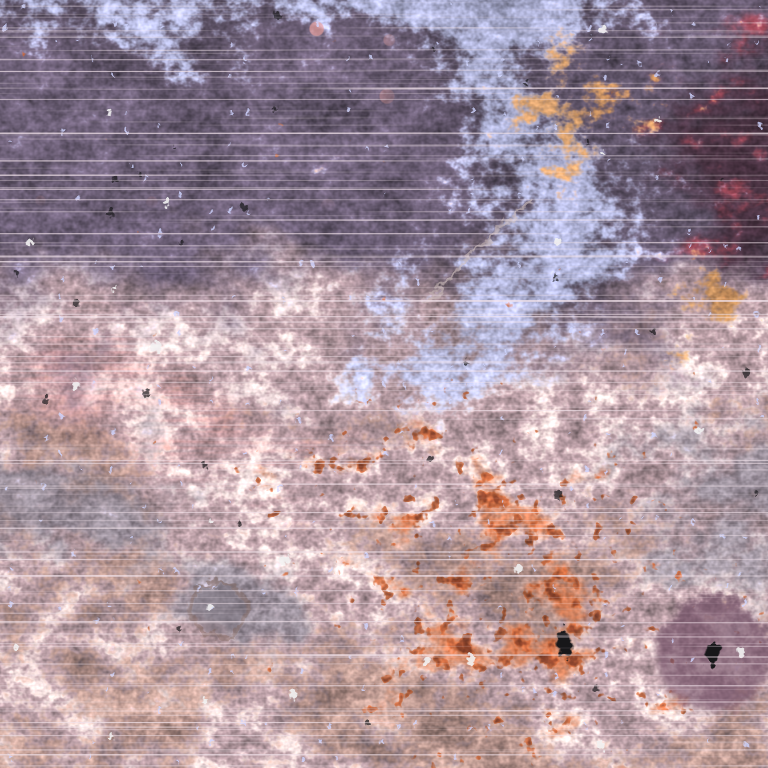
A WebGL 2 fragment shader for this texture:

```glsl
#version 300 es
precision highp float;
// Weathered metal plate: slate and pale blue patina above, rosy and rusted below.
// Soft zones broken up by gradient noise set the colour; speckle, stains,
// scattered flecks and long horizontal scratches lie on top.
uniform vec2 u_resolution;
out vec4 fragColor;

const vec3 SLATE = vec3(0.42, 0.37, 0.46);
const vec3 BLUE = vec3(0.68, 0.70, 0.84);
const vec3 ROSE = vec3(0.80, 0.68, 0.71);
const vec3 CREAM = vec3(0.89, 0.82, 0.81);
const vec3 TAUPE = vec3(0.70, 0.56, 0.52);
const vec3 GREY = vec3(0.53, 0.50, 0.55);
const vec3 PLUM = vec3(0.29, 0.20, 0.26);
const vec3 CRIMSON = vec3(0.55, 0.25, 0.30);
const vec3 SALMON = vec3(0.90, 0.62, 0.61);
const vec3 RUST = vec3(0.70, 0.37, 0.22);
const vec3 DARK_RUST = vec3(0.46, 0.21, 0.13);
const vec3 OCHRE = vec3(0.74, 0.52, 0.30);
const vec3 SOOT = vec3(0.09, 0.09, 0.10);
const vec3 SCRATCH = vec3(0.95, 0.89, 0.92);
const float SCRATCH_WIDTH = 0.0007;
const float WARP = 0.13;
const vec3 RELIEF = vec3(0.50, 0.42, 0.13); // mottle, fine, grain

vec2 hash2(vec2 cell) {
  uvec2 v = uvec2(ivec2(cell)) * 1664525u + 1013904223u;
  for (int i = 0; i < 2; i++) {
    v.x += v.y * 1664525u;
    v.y += v.x * 1664525u;
    v ^= v >> 16u;
  }
  return vec2(v >> 8u) / exp2(24.0);
}

float corner(vec2 cell, vec2 offset) {
  float a = 6.2832 * hash2(cell).x;
  return dot(vec2(cos(a), sin(a)), offset);
}

// Gradient noise, about -1 to 1
float noise(vec2 p) {
  vec2 i = floor(p), f = p - i, e = vec2(1, 0);
  vec2 u = f * f * f * (f * (f * 6.0 - 15.0) + 10.0);
  float low = mix(corner(i, f), corner(i + e, f - e), u.x);
  float high = mix(corner(i + e.yx, f - e.yx), corner(i + 1.0, f - 1.0), u.x);
  return 1.4 * mix(low, high, u.y);
}

float fbm(vec2 p, int octaves) {
  float sum = 0.0, amp = 0.5;
  for (int i = 0; i < octaves; i++) {
    sum += amp * noise(p);
    p = mat2(1.6, 1.2, -1.2, 1.6) * p + 13.7;
    amp *= 0.55;
  }
  return sum;
}

float blob(vec2 p, float x, float y, float rx, float ry) {
  vec2 d = (p - vec2(x, y)) / vec2(rx, ry);
  return exp(-dot(d, d));
}

float segment(vec2 p, vec2 a, vec2 b) {
  vec2 d = b - a;
  return length(p - a - d * clamp(dot(p - a, d) / dot(d, d), 0.0, 1.0));
}

// One round fleck in a share of the grid cells
float flecks(vec2 p, float cells, float radius, float share, float edge) {
  vec2 id = floor(p * cells), r = hash2(id + cells), s = hash2(id + 211.0);
  float d = length(fract(p * cells) - mix(vec2(0.3), vec2(0.7), s)) / cells;
  float size = radius * mix(0.4, 1.0, r.y);
  return step(r.x, share) * (1.0 - smoothstep(size - edge, size + edge, d));
}

// One broken horizontal line per row
float scratches(vec2 p, float rows, float px) {
  float row = floor(p.y * rows);
  vec2 r = hash2(vec2(row, rows));
  float d = abs(fract(p.y * rows) - mix(0.2, 0.8, r.x)) / rows;
  float line = 1.0 - smoothstep(0.4 * SCRATCH_WIDTH, SCRATCH_WIDTH + 0.6 * px, d);
  float dash = noise(vec2(p.x * mix(4.0, 1.2, r.y) + r.x * 90.0, row * 7.3));
  return line * smoothstep(-0.1, 0.4, dash + 0.5 * r.y - 0.2) * mix(0.25, 1.0, r.y * r.y);
}

void main() {
  vec2 p = gl_FragCoord.xy / u_resolution.y;
  float px = 1.0 / u_resolution.y;
  vec2 w = p + WARP * vec2(fbm(p * 4.0, 5), fbm(p * 4.0 + 31.0, 5));
  float broad = fbm(p * vec2(4, 6) + 7.0, 5);
  float mottle = fbm(p * vec2(13, 17) + 3.0, 5);
  float fine = fbm(p * vec2(62, 74), 3);
  float grain = noise(p * 190.0);
  float brushed = noise(p * vec2(7, 230));

  // Ground: rosy lower half, slate upper half
  vec3 col = mix(ROSE, CREAM, smoothstep(-0.1, 0.3, mottle + 0.6 * fine));
  col = mix(col, TAUPE, 0.85 * smoothstep(-0.12, 0.18, broad + 0.5 * (fine - p.y)));
  float grey = blob(w, 0.08, 0.34, 0.22, 0.08) + blob(w, 0.3, 0.2, 0.1, 0.06) + blob(w, 1.0, 0.35, 0.16, 0.12);
  col = mix(col, GREY, 0.85 * smoothstep(0.3, 0.9, grey + mottle));
  float salmon = smoothstep(0.09, 0.0, segment(w, vec2(0.05, 0.53), vec2(0.42, 0.4)));
  col = mix(col, SALMON, 0.6 * salmon * smoothstep(-0.3, 0.4, broad + 0.3 * brushed));
  col = mix(col, SLATE, smoothstep(0.5, 0.69, w.y + 0.2 * broad + 0.12 * mottle));

  // Plum corner, pale blue bloom and ochre stains
  float plum = blob(w, 0.98, 0.78, 0.14, 0.2);
  col = mix(col, mix(PLUM, CRIMSON, smoothstep(0.05, 0.4, mottle)), smoothstep(0.25, 0.75, plum + 0.6 * mottle));
  vec2 bend = vec2(0.76, 0.74);
  float band = min(segment(w, vec2(0.6, 1), bend), segment(w, bend, vec2(0.56, 0.53)));
  float blue = exp(-band * band * 90.0) + 0.8 * smoothstep(0.91, 1.0, w.y) * smoothstep(1.0, 0.7, p.x);
  col = mix(col, BLUE, 0.9 * smoothstep(0.4, 1.0, blue + 0.9 * mottle + 0.7 * fine));
  float ochre = blob(w, 0.94, 0.57, 0.11, 0.05) + 0.7 * blob(w, 0.78, 0.86, 0.14, 0.11);
  col = mix(col, OCHRE, 0.85 * smoothstep(0.55, 0.95, ochre + mottle + 0.5 * fine));

  // Rust: soft stains and crisp speckle
  float rust = blob(w, 0.67, 0.2, 0.29, 0.25) + 0.6 * blob(w, 0.46, 0.41, 0.13, 0.07);
  col = mix(col, RUST, 0.8 * smoothstep(0.85, 1.4, rust + 1.3 * mottle));
  float speckle = fbm(p * 47.0 + 19.0, 3) + 0.5 * (rust - 1.0 + mottle);
  col = mix(col, mix(RUST, DARK_RUST, smoothstep(0.2, 0.5, speckle)), 0.9 * smoothstep(0.1, 0.26, speckle));
  col *= 1.0 + dot(RELIEF, vec3(mottle, fine, grain)) + 0.05 * brushed;

  // Plum stain, round mark, soot and slanted gouge
  vec2 q = p + 0.02 * vec2(mottle, fine);
  float spot = length(q - vec2(0.93, 0.15)), ring = length(q - vec2(0.285, 0.205));
  col = mix(col, PLUM * 1.5, 0.7 * smoothstep(0.085, 0.065, spot));
  col = mix(col, GREY * 0.9, 0.6 * smoothstep(0.038, 0.028, ring));
  col = mix(col, TAUPE * 0.7, 0.5 * smoothstep(0.005, 0.001, abs(ring - 0.036)));
  float soot = min(segment(q, vec2(0.735, 0.17), vec2(0.743, 0.15)) - 0.007, spot - 0.012);
  col = mix(col, SOOT, smoothstep(2.0 * px, -px, soot));
  float gouge = segment(q, vec2(0.55, 0.61), vec2(0.69, 0.74));
  col = mix(col, CREAM * 0.9, 0.6 * smoothstep(0.004, 0.001, gouge));

  // Flecks and scratches
  vec2 chip = p + 0.006 * vec2(fine, grain);
  float corner = smoothstep(0.72, 0.8, p.y) * smoothstep(0.55, 0.45, p.x);
  col = mix(col, SALMON, 0.7 * corner * flecks(p, 13.0, 0.012, 0.22, px));
  col = mix(col, SOOT, 0.7 * flecks(chip, 24.0, 0.005, 0.05, px));
  col = mix(col, vec3(0.95), 0.9 * flecks(chip, 17.0, 0.007, 0.08, px));
  col = mix(col, BLUE * 1.2, 0.8 * flecks(chip, 45.0, 0.003, 0.14, px));
  float lines = scratches(p, 37.0, px) + scratches(p, 71.0, px) + 0.7 * scratches(p, 113.0, px);
  col = mix(col, SCRATCH, 0.75 * min(lines, 1.0));
  fragColor = vec4(clamp(col, 0.0, 1.0), 1.0);
}
```
